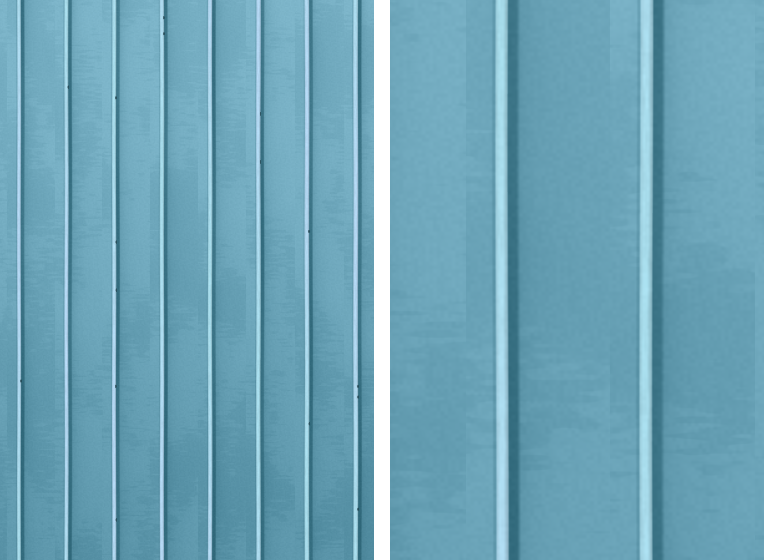
Left: the whole. Right: its middle third, enlarged.
This texture is drawn by a WebGL 1 fragment shader. Its source:

```glsl
precision highp float;
// Painted metal cladding: eight raised vertical ribs over blue-green panels.
// Each rib is a rounded light strip with a hard, then fading shadow on its right;
// layered sines and stretched noise weather the paint between the ribs.

#define FIRST_RIB 0.051
#define RIB_STEP 0.1265
#define STEP_GROWTH 0.0003
#define RIB_WIDTH 0.0108
#define SHADOW_WIDTH 0.0095
#define PATCH_AMOUNT 0.11
#define STREAK_AMOUNT 0.13
#define GRAIN_AMOUNT 0.022

uniform vec2 u_resolution;

const vec3 PANEL_DEEP = vec3(0.32, 0.55, 0.63);
const vec3 PANEL_BRIGHT = vec3(0.49, 0.71, 0.79);
const vec3 SHADOW = vec3(0.18, 0.40, 0.47);
const vec3 RIB_AQUA = vec3(0.66, 0.87, 0.93);
const vec3 RIB_ICE = vec3(0.71, 0.85, 0.96);

float hash(vec2 p) {
  return fract(sin(dot(p, vec2(41.3, 289.1))) * 4375.85);
}

float valueNoise(vec2 p) {
  vec2 cell = floor(p), f = fract(p);
  f = f * f * (3.0 - 2.0 * f);
  return mix(mix(hash(cell), hash(cell + vec2(1.0, 0.0)), f.x),
             mix(hash(cell + vec2(0.0, 1.0)), hash(cell + 1.0), f.x), f.y);
}

// Broad, cloudy unevenness in about -1..1
float sinePatches(vec2 p) {
  float sum = 0.0, gain = 0.5;
  for (int i = 0; i < 4; i++) {
    sum += gain * sin(p.x + 1.7 * sin(p.y * 0.8)) * cos(p.y + 1.3 * sin(p.x * 0.7));
    p = mat2(0.8, 0.6, -0.6, 0.8) * p * 1.9 + 2.3;
    gain *= 0.6;
  }
  return sum;
}

// Continuous rib number: whole at the centre of every rib
float ribCoordinate(float x) {
  float u = x - FIRST_RIB;
  return 2.0 * u / (RIB_STEP + sqrt(RIB_STEP * RIB_STEP + 4.0 * STEP_GROWTH * u));
}

float band(float x, float left, float right, float soft) {
  return smoothstep(left - soft, left + soft, x)
       * (1.0 - smoothstep(right - soft, right + soft, x));
}

void main() {
  vec2 uv = gl_FragCoord.xy / u_resolution;
  vec2 p = gl_FragCoord.xy / u_resolution.x;
  float soft = max(0.75 / u_resolution.x, 0.0012);

  float ribs = ribCoordinate(uv.x);
  float id = floor(ribs + 0.25);
  float across = fract(ribs);
  float wobble = 0.0005 * sin(p.y * 9.0 + id * 2.1);
  float d = (ribs - id) * (RIB_STEP + 2.0 * STEP_GROWTH * id) + wobble;

  // Panel paint: vertical fade, lighter towards the next rib, ragged patches
  float streak = valueNoise(p * vec2(45.0, 210.0)) - 0.5;
  float clouds = sinePatches(p * vec2(8.0, 6.0) + id * 0.6);
  float tone = 0.10 + 0.80 * smoothstep(-0.20, 1.05, uv.y);
  tone += 0.16 * (across - 0.5) + 0.06 * (0.5 - uv.x);
  tone += PATCH_AMOUNT * clouds;
  float ragged = smoothstep(-0.12, 0.12, clouds + streak * 0.7);
  tone += STREAK_AMOUNT * (ragged - 0.5);
  vec3 color = mix(PANEL_DEEP, PANEL_BRIGHT, clamp(tone, 0.0, 1.0));

  // Rib shadow: hard core, soft tail and a faint seam on the left
  float halfRib = 0.5 * RIB_WIDTH * (0.88 + 0.035 * id);
  float past = d - halfRib;
  float tail = step(0.0, past) * exp(-max(past, 0.0) / 0.014);
  float core = band(past, -0.001, SHADOW_WIDTH, max(soft, 0.0024));
  float seam = band(d, -halfRib - 0.003, -halfRib, soft);
  float depth = 0.82 + 0.12 * sin(p.y * 5.0 + id * 1.9) - 0.12 * uv.y;
  color = mix(color, SHADOW, 0.40 * tail);
  color = mix(color, SHADOW, core * depth);
  color = mix(color, SHADOW, 0.22 * seam);

  // Rounded rib face, drifting between two cool whites
  float tint = 0.5 + 0.5 * sin(p.y * 3.2 + id * 0.9 - 1.2);
  vec3 face = mix(RIB_AQUA, RIB_ICE, tint);
  float side = d / halfRib;
  face *= 1.0 - 0.16 * smoothstep(0.1, 1.0, side) - 0.07 * smoothstep(0.3, 1.0, -side);
  face *= 0.97 + 0.05 * valueNoise(vec2(d * 400.0 + id * 17.0, p.y * 55.0));
  color = mix(color, face, band(d, -halfRib, halfRib, soft));

  // Rare paint chips along the shadowed edge
  float chipRow = p.y * 70.0;
  float chipped = step(0.975, hash(vec2(id + 3.0, floor(chipRow))));
  float chipShape = 1.0 - smoothstep(0.5, 1.0,
      length(vec2(past / 0.0025, (fract(chipRow) - 0.5) * 2.2)));
  color = mix(color, SHADOW * 0.6, 0.7 * chipped * chipShape);

  // Fine grain
  color += GRAIN_AMOUNT * (valueNoise(p * 300.0) - 0.5);
  gl_FragColor = vec4(clamp(color, 0.0, 1.0), 1.0);
}
```
